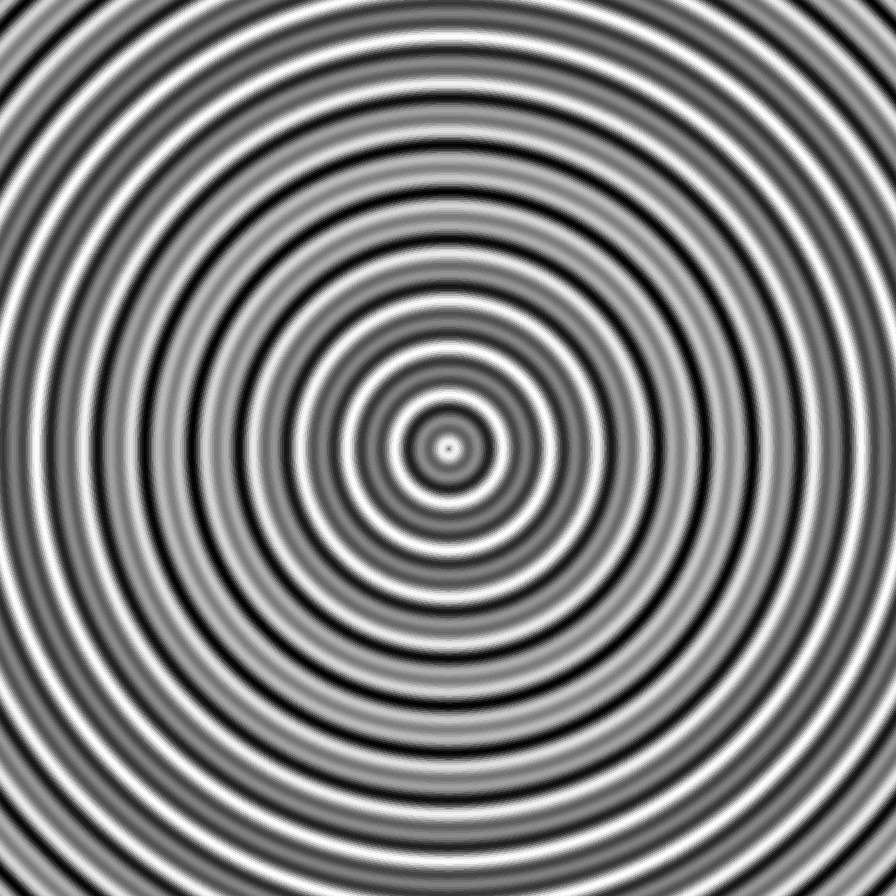
Write a Shadertoy shader that draws this background.

```glsl
// Concentric grey rings made by adding two sine waves of the radius.
// Their frequencies are nearly one to two, so the ring profile drifts slowly
// from narrow bright bands to narrow dark ones and back.

const float TAU = 6.28318531;

// Rounds the radius to fine terraces, which gives the arcs a slight serration.
float terracedRadius(vec2 p) {
    const float stepsPerCanvas = 512.0;
    return floor(length(p) * stepsPerCanvas + 0.5) / stepsPerCanvas;
}

// Sum of a coarse and a fine wave, scaled to 0..1; cycles are per canvas width.
float ringBrightness(float radius) {
    float coarse = sin(TAU * 20.0 * radius);
    float fine = sin(TAU * 37.5 * radius);
    return 0.5 + 0.25 * (coarse + fine);
}

void mainImage(out vec4 fragColor, in vec2 fragCoord) {
    // Canvas units, with the ring centre a touch right of and below the middle
    vec2 center = vec2(0.501, 0.499);
    vec2 uv = (fragCoord - 0.5 * iResolution.xy) / iResolution.y + 0.5;

    float grey = ringBrightness(terracedRadius(uv - center));
    fragColor = vec4(vec3(grey), 1.0);
}
```
